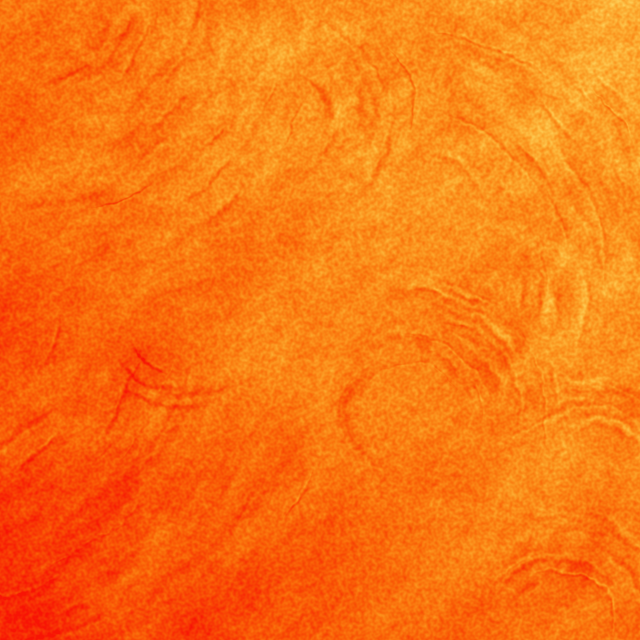
This texture is drawn by a Shadertoy shader. Its source:

```glsl
const float PI = 3.14159265;

float hash(vec2 p) {
    vec3 q = fract(vec3(p.xyx) * vec3(0.1031, 0.1030, 0.0973));
    q += dot(q, q.yzx + 33.33);
    return fract((q.x + q.y) * q.z);
}

float cornerSlope(vec2 cell, vec2 offset) {
    float angle = 2.0 * PI * hash(cell + 71.0);
    return dot(vec2(cos(angle), sin(angle)), offset);
}

float gradientNoise(vec2 p) {
    vec2 i = floor(p), f = fract(p);
    vec2 u = f * f * f * (f * (f * 6.0 - 15.0) + 10.0);
    vec2 e = vec2(1.0, 0.0);
    float low = mix(cornerSlope(i, f), cornerSlope(i + e, f - e), u.x);
    float high = mix(cornerSlope(i + e.yx, f - e.yx), cornerSlope(i + 1.0, f - 1.0), u.x);
    return mix(low, high, u.y);
}

vec2 turn(vec2 p, float angle) {
    float c = cos(angle), s = sin(angle);
    return vec2(c * p.x - s * p.y, s * p.x + c * p.y);
}

float fbm(vec2 p, int octaves) {
    float sum = 0.0, gain = 1.0;
    for (int k = 0; k < octaves; k++) {
        sum += gain * gradientNoise(p);
        p = turn(p, 0.64) * 2.0 + 17.3;
        gain *= 0.6;
    }
    return sum;
}

// Shortest unsigned difference between two angles
float angleGap(float a, float b) {
    return abs(mod(a - b + PI, 2.0 * PI) - PI);
}

// A groove with a soft shadow and a raised lip along one edge
float grooveProfile(float d, float width, float darkness, float side) {
    float x = d / width;
    float groove = exp(-x * x) + 0.35 * exp(-x * x / 9.0);
    float lip = exp(-pow(x - side * 1.8, 2.0));
    return (1.0 - darkness) * lip - darkness * groove;
}

// Trowel sweep: scattered arcs and faint streaks around one centre
// radii = inner, outer; arc = middle angle, half span
float sweep(vec2 p, vec2 centre, vec2 radii, vec2 arc, float darkness, float count, float seed) {
    vec2 q = p - centre;
    float r = length(q), angle = atan(q.y, q.x);
    float relief = 0.0;
    for (float k = 0.0; k < count; k++) {
        vec2 id = vec2(k, seed);
        float radius = mix(radii.x, radii.y, (k + hash(id)) / count);
        float middle = arc.x + arc.y * (2.0 * hash(id + 5.3) - 1.0);
        float halfLength = mix(0.03, 0.17, pow(hash(id + 9.1), 2.0));
        float along = angleGap(angle, middle) * radius / halfLength;
        float taper = 1.0 - smoothstep(0.3, 1.0, along);
        float width = mix(0.0020, 0.0055, hash(id + 2.7)) * (0.5 + 0.5 * taper);
        float side = hash(id + 3.9) < 0.5 ? -1.0 : 1.0;
        float strength = mix(0.45, 1.0, hash(id + 6.4));
        relief += strength * taper * grooveProfile(r - radius, width, darkness, side);
    }
    float band = smoothstep(radii.x - 0.05, radii.x + 0.04, r)
               * (1.0 - smoothstep(radii.y - 0.04, radii.y + 0.05, r))
               * (1.0 - smoothstep(arc.y * 0.7, arc.y * 1.3, angleGap(angle, arc.x)));
    float streaks = gradientNoise(vec2(angle * 5.0, r * 60.0) + seed * 13.0)
                  + gradientNoise(vec2(angle * 3.0, r * 22.0) + seed * 7.0);
    return relief + 0.42 * band * streaks;
}

float trowelMarks(vec2 p) {
    float m = 0.0;
    m += sweep(p, vec2(0.04, 1.03), vec2(0.12, 0.50), vec2(-0.75, 0.7), 0.70, 16.0, 1.0);
    m += sweep(p, vec2(0.60, 0.56), vec2(0.20, 0.48), vec2(0.55, 0.70), 0.50, 22.0, 2.0);
    m += sweep(p, vec2(0.64, 0.35), vec2(0.08, 0.24), vec2(0.90, 0.85), 0.44, 16.0, 3.0);
    m += sweep(p, vec2(0.87, 0.02), vec2(0.07, 0.19), vec2(1.40, 0.90), 0.40, 9.0, 4.0);
    m += sweep(p, vec2(0.92, 0.19), vec2(0.14, 0.23), vec2(1.35, 0.50), 0.36, 8.0, 5.0);
    m += sweep(p, vec2(-0.12, 0.56), vec2(0.22, 0.68), vec2(-0.85, 0.5), 0.52, 15.0, 6.0);
    m += sweep(p, vec2(0.30, 0.55), vec2(0.13, 0.20), vec2(-1.90, 0.5), 0.75, 4.0, 7.0);
    m += sweep(p, vec2(0.45, 0.82), vec2(0.06, 0.20), vec2(0.10, 0.90), 0.66, 7.0, 8.0);
    m += sweep(p, vec2(0.63, 0.35), vec2(0.08, 0.10), vec2(3.00, 0.20), 0.80, 2.0, 9.0);
    return m;
}

// Green level: red-orange at lower left, amber at upper right
float washLevel(vec2 uv) {
    vec2 s = 1.0 - pow(1.0 - uv, vec2(1.5, 1.8));
    return mix(mix(0.15, 0.42, s.x), mix(0.43, 0.62, s.x), s.y);
}

vec3 orangePaint(float level) {
    float warmth = clamp((level - 0.26) / 0.40, 0.0, 1.4);
    return vec3(0.972 + 0.015 * warmth, level, 0.02 + 0.165 * pow(warmth, 2.2));
}

void mainImage(out vec4 fragColor, in vec2 fragCoord) {
    vec2 uv = fragCoord / iResolution.xy;

    // Hand-made wobble of the strokes
    vec2 wobble = vec2(fbm(uv * 9.0, 3), fbm(uv * 9.0 + 40.0, 3)) * 0.012;
    vec2 tremor = vec2(gradientNoise(uv * 70.0), gradientNoise(uv * 70.0 + 9.0)) * 0.004;

    // Plaster: soft blotches, brushed pits and fine grain
    vec2 brushed = turn(uv + wobble, -0.7);
    float blotches = fbm(brushed * vec2(4.0, 7.0), 4);
    float pits = fbm(brushed * vec2(22.0, 38.0) + 3.0, 2);
    float grain = gradientNoise(turn(uv, 0.5) * 105.0)
                + 1.1 * gradientNoise(turn(uv, 1.1) * 190.0 + 50.0);

    float level = washLevel(uv) + 0.010;
    level += 0.105 * blotches + 0.065 * pits + 0.115 * grain;
    level += 0.21 * trowelMarks(uv + wobble + tremor);

    fragColor = vec4(orangePaint(clamp(level, 0.08, 0.84)), 1.0);
}
```
